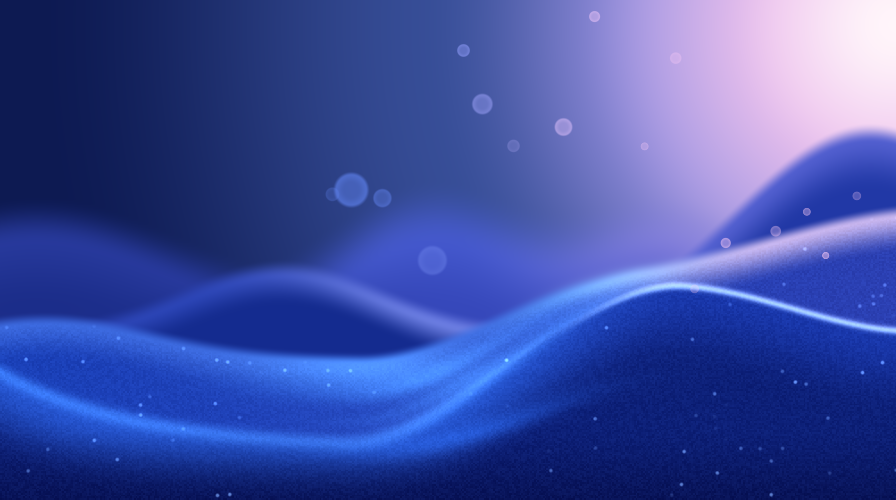
Give the GLSL for this background, as a WebGL 1 fragment shader.

```glsl
precision highp float;
// Soft blue dunes under a pink dawn glow, with drifting bokeh and fine sparkle.
uniform vec2 u_resolution;

float hash(vec2 p) {
  return fract(sin(dot(p, vec2(127.1, 311.7))) * 43758.5);
}

float bump(float x, float centre, float width) {
  float t = (x - centre) / width;
  return exp(-t * t);
}

// Crest heights, from far to near
float farLeftCrest(float x) { return 0.38 + 0.18 * bump(x, 0.04, 0.21); }
float hazeCrest(float x) { return 0.36 + 0.21 * bump(x, 0.48, 0.15) + 0.18 * bump(x, 0.75, 0.13); }
float rightCrest(float x) { return 0.30 + 0.435 * bump(x, 0.972, 0.22); }
float middleCrest(float x) { return 0.33 + 0.133 * bump(x, 0.315, 0.155); }
float ridgeCrest(float x) {
  return 0.283 + 0.08 * bump(x, 0.05, 0.17)
    + 0.17 * smoothstep(0.4, 0.72, x) + 0.13 * smoothstep(0.65, 1.05, x);
}
float frontCrest(float x) {
  return 0.10 + 0.155 * exp(-6.5 * x)
    + 0.33 * smoothstep(0.38, 0.76, x) - 0.09 * smoothstep(0.75, 1.02, x);
}

// Lays a hill over the backdrop, shading from its lit crest to its deep body
vec3 hill(vec3 back, float depth, float blur, vec3 lit, vec3 deep, float fall) {
  vec3 body = mix(lit, deep, smoothstep(0.0, fall, depth));
  return mix(back, body, smoothstep(-blur, blur, depth));
}

vec3 sky(float d) {
  vec3 c = mix(vec3(0.22, 0.31, 0.60), vec3(0.05, 0.10, 0.32), smoothstep(0.85, 1.75, d));
  c = mix(vec3(0.60, 0.57, 0.88), c, smoothstep(0.45, 0.95, d));
  c = mix(vec3(0.93, 0.76, 0.93), c, smoothstep(0.2, 0.65, d));
  return mix(vec3(1.0, 0.96, 0.98), c, smoothstep(0.0, 0.35, d));
}

// Translucent disc with a slightly brighter rim
float bokeh(vec2 p, vec2 centre, float radius) {
  float d = length(p - centre) / radius;
  return (0.7 + 0.3 * smoothstep(0.4, 0.95, d)) * (1.0 - smoothstep(0.85, 1.1, d));
}

// Sparse round glints, one at most in each grid cell
float glints(vec2 p, float cells, float density) {
  vec2 id = floor(p * cells);
  vec2 offset = 0.3 + 0.4 * vec2(hash(id + 3.1), hash(id + 7.7));
  float spot = 1.0 - smoothstep(0.05, 0.25, length(fract(p * cells) - offset));
  return spot * step(1.0 - density, hash(id)) * hash(id + 1.3);
}

void main() {
  vec2 uv = gl_FragCoord.xy / u_resolution;
  vec2 p = gl_FragCoord.xy / u_resolution.y;
  float aspect = u_resolution.x / u_resolution.y;
  float x = uv.x;
  float y = uv.y;

  vec3 col = sky(length(p - vec2(aspect, 0.95)));

  // Blurred distant hills
  col = hill(col, farLeftCrest(x) - y, 0.05, vec3(0.16, 0.23, 0.62), vec3(0.10, 0.17, 0.53), 0.2);
  vec3 haze = mix(vec3(0.28, 0.36, 0.82), vec3(0.55, 0.52, 0.88), smoothstep(0.5, 0.8, x));
  haze = mix(vec3(0.12, 0.19, 0.56), haze, smoothstep(0.2, 0.45, x));
  vec3 hazeDeep = mix(vec3(0.10, 0.17, 0.54), vec3(0.21, 0.28, 0.73), smoothstep(0.2, 0.5, x));
  col = hill(col, hazeCrest(x) - y, 0.07, haze, hazeDeep, 0.2);
  col = hill(col, rightCrest(x) - y, 0.02, vec3(0.33, 0.38, 0.82), vec3(0.13, 0.22, 0.65), 0.12);
  vec3 middleLit = mix(vec3(0.18, 0.28, 0.73), vec3(0.46, 0.53, 0.92), smoothstep(0.2, 0.5, x));
  col = hill(col, middleCrest(x) - y, 0.02, middleLit, vec3(0.08, 0.17, 0.56), 0.075);

  // Long ridge, blue on the left and pink where it meets the dawn
  float ridge = ridgeCrest(x);
  float front = frontCrest(x);
  vec3 ridgeLit = mix(vec3(0.24, 0.42, 0.88), vec3(0.82, 0.74, 0.95), smoothstep(0.6, 0.87, x));
  vec3 ridgeDeep = mix(vec3(0.10, 0.25, 0.72), vec3(0.17, 0.25, 0.70), x);
  col = hill(col, ridge - y, 0.014, ridgeLit, ridgeDeep, 0.085);
  float onRidge = smoothstep(-0.01, 0.01, ridge - y);
  col += onRidge * vec3(0.10, 0.20, 0.20) * bump(x, 0.42, 0.13) * bump(y, 0.255, 0.05);
  col += vec3(0.16, 0.22, 0.12) * bump(x, 0.68, 0.09) * bump(y, ridge - 0.012, 0.018);

  // Silky folds between the ridge and the front dune
  for (int i = 1; i < 4; i++) {
    float k = float(i) / 4.0;
    float fold = bump(y, mix(front, ridge, k * k), 0.012 + 0.012 * k);
    col += onRidge * fold * vec3(0.07, 0.14, 0.15) * bump(x, 0.58 - 0.1 * k, 0.14);
  }

  // Front dune with its rim light and lower crease
  float soft = mix(0.028, 0.005, smoothstep(0.3, 0.68, x));
  vec3 frontLit = mix(vec3(0.15, 0.34, 0.83), vec3(0.10, 0.22, 0.68), smoothstep(0.5, 0.8, x));
  col = hill(col, front - y, soft, frontLit, vec3(0.05, 0.125, 0.47), 0.18);
  col += vec3(0.10, 0.18, 0.20) * bump(y, front, 0.016) * (1.0 - smoothstep(0.45, 0.75, x));
  col += vec3(0.55, 0.60, 0.50) * bump(y, front - 0.003, 0.007) * smoothstep(0.6, 0.76, x);
  float crease = 0.095 + 0.16 * smoothstep(0.42, 0.78, x);
  col += vec3(0.05, 0.12, 0.20) * bump(y, crease, 0.022) * bump(x, 0.52, 0.14);
  col = mix(vec3(0.03, 0.07, 0.33), col, smoothstep(-0.04, 0.16, y));

  // Grain and glints on the near surfaces
  float surface = smoothstep(0.0, 0.03, max(ridge, front) - y);
  float grain = hash(floor(p * 280.0)) - 0.5;
  col += surface * grain * vec3(0.03, 0.045, 0.07);
  col += surface * glints(p, 45.0, 0.05) * vec3(0.35, 0.45, 0.5);

  // Bokeh, large and blue at the left, small and pink at the right
  for (int i = 0; i < 17; i++) {
    float n = float(i);
    float across = 0.34 + 0.62 * fract(n * 0.618 + 0.05);
    float height = 0.42 + 0.56 * hash(vec2(n, 4.0));
    float radius = mix(0.032, 0.013, smoothstep(0.35, 0.85, across)) * (0.4 + 0.7 * hash(vec2(n, 9.0)));
    vec3 tint = mix(vec3(0.38, 0.52, 0.95), vec3(1.0, 0.80, 0.97), smoothstep(0.4, 0.75, across));
    float strength = 0.25 + 0.4 * hash(vec2(n, 2.0));
    col = mix(col, tint, strength * bokeh(p, vec2(across * aspect, height), radius));
  }

  gl_FragColor = vec4(clamp(col, 0.0, 1.0), 1.0);
}
```
